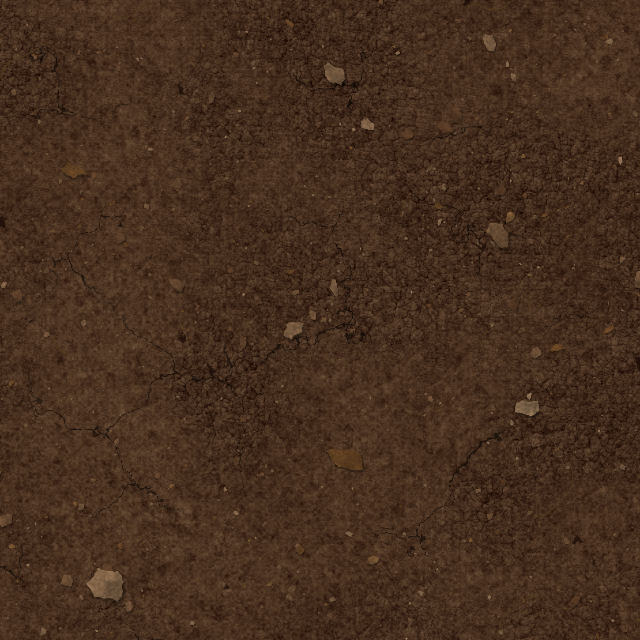
Give the GLSL for this texture, as a WebGL 2 fragment shader.

```glsl
#version 300 es
precision highp float;
// Dark brown soil: smooth earth blending into angular crumbs from cellular
// noise, sharp grit, faint hairline cracks, a few damp pits, thin roots and
// irregular stones scattered over jittered grids of several sizes.
uniform vec2 u_resolution;
out vec4 fragColor;

float hash(vec2 p) { return fract(sin(dot(p, vec2(127.1, 311.7))) * 43758.5453); }
vec2 hash2(vec2 p) { return vec2(hash(p), hash(p + 57.3)); }
mat2 rotation(float a) { return mat2(cos(a), sin(a), -sin(a), cos(a)); }

float noise(vec2 p) {
  vec2 i = floor(p), f = fract(p);
  f = f * f * (3.0 - 2.0 * f);
  return mix(mix(hash(i), hash(i + vec2(1, 0)), f.x),
             mix(hash(i + vec2(0, 1)), hash(i + vec2(1, 1)), f.x), f.y);
}

float fbm(vec2 p) {
  float sum = 0.0, amp = 0.5;
  for (int i = 0; i < 5; i++) {
    sum += amp * noise(p);
    p = rotation(0.6) * p * 2.03 + 17.0;
    amp *= 0.5;
  }
  return sum;
}

// Cellular noise: x = width of the gap to the next cell, y = cell id, z = slope light
vec3 grains(vec2 p) {
  float nearest = 9.0, second = 9.0, id = 0.0, light = 0.0;
  for (int y = -1; y <= 1; y++)
  for (int x = -1; x <= 1; x++) {
    vec2 cell = floor(p) + vec2(x, y);
    vec2 d = p - cell - hash2(cell);
    float dist = length(d);
    if (dist < nearest) {
      second = nearest;
      nearest = dist;
      id = hash(cell + 9.1);
      light = dot(d, vec2(-0.5, 0.8));
    } else second = min(second, dist);
  }
  return vec3(second - nearest, id, light);
}

// Scattered convex stones: x = signed distance in cells, y = id, z = slope light
vec3 stones(vec2 p, float density) {
  vec3 best = vec3(1.0, 0.0, 0.0);
  for (int y = -1; y <= 1; y++)
  for (int x = -1; x <= 1; x++) {
    vec2 cell = floor(p) + vec2(x, y);
    if (hash(cell + 3.7) > density) continue;
    vec2 offset = p - cell - hash2(cell + 21.0);
    float radius = mix(0.09, 0.27, pow(hash(cell + 5.2), 1.5));
    vec2 d = rotation(6.28 * hash(cell + 8.4)) * offset;
    d.y *= 1.0 + hash(cell + 2.6);
    float dist = -1.0;
    for (int k = 0; k < 6; k++) {
      float a = 1.047 * (float(k) + 0.7 * hash(cell + float(k)));
      float side = radius * (0.6 + 0.6 * hash(cell - float(k) * 1.3));
      dist = max(dist, dot(d, vec2(cos(a), sin(a))) - side);
    }
    if (dist < best.x) best = vec3(dist, hash(cell + 13.9), dot(offset, vec2(-0.5, 0.8)) / radius);
  }
  return best;
}

// Distance in cells to scattered short arcs
float roots(vec2 p) {
  float best = 1.0;
  for (int y = -1; y <= 1; y++)
  for (int x = -1; x <= 1; x++) {
    vec2 cell = floor(p) + vec2(x, y);
    if (hash(cell + 31.0) > 0.4) continue;
    vec2 d = rotation(6.28 * hash(cell + 4.4)) * (p - cell - hash2(cell + 77.0));
    float bend = mix(0.12, 0.5, hash(cell + 6.1));
    float reach = abs(atan(d.y, d.x)) - mix(0.3, 0.8, hash(cell + 1.9));
    best = min(best, abs(length(d) - bend) + max(reach, 0.0));
  }
  return best;
}

void main() {
  vec2 uv = gl_FragCoord.xy / u_resolution;
  float px = 1.0 / min(u_resolution.x, u_resolution.y);
  vec2 warp = vec2(fbm(uv * 24.0), fbm(uv * 24.0 + 40.0)) - 0.5;
  vec2 ragged = vec2(fbm(uv * 80.0 + 9.0), fbm(uv * 80.0 + 60.0)) - 0.5;

  // Earth tone, counted in steps of brightness around the mean brown
  float crumbly = smoothstep(0.28, 0.66, fbm(uv * 5.5 + 3.0));
  float tone = 0.36 - 0.3 * crumbly + 1.4 * (fbm(uv * 9.0 + 50.0) - 0.48);
  tone += 2.0 * (fbm(uv * 75.0) - 0.48);
  tone += 1.9 * (noise(uv * 240.0) - 0.5) + 2.4 * (noise(uv * 470.0 + 7.0) - 0.5);

  // Crumbs of three sizes with dark gaps; lone dark ones lie on the bare earth
  for (int i = 0; i < 3; i++) {
    float scale = 60.0 * pow(1.6, float(i));
    vec3 g = grains((uv + warp * 0.012 + ragged * 0.007) * scale + 11.0 * float(i));
    float body = smoothstep(0.02, 0.12 + scale * px, g.x);
    tone += crumbly * (1.2 * (g.y - 0.5) + 0.8 * g.z - 1.2 * (1.0 - body) + 0.22);
    tone -= 1.0 * body * step(0.87, g.y);
    tone += 0.8 * body * step(g.y, 0.06);
  }
  vec3 color = vec3(0.283, 0.187, 0.122) + tone * vec3(0.040, 0.036, 0.027);
  color = mix(color, vec3(dot(color, vec3(0.4, 0.4, 0.2))) * vec3(1.2, 0.95, 0.74), 0.1 * crumbly);

  // Broken hairline cracks
  float gap = grains((uv + warp * 0.07 + ragged * 0.012) * 5.0 + 2.0).x / 5.0;
  float broken = smoothstep(0.54, 0.72, noise(uv * 8.0 + 31.0));
  color *= 1.0 - 0.6 * broken * (1.0 - smoothstep(0.0003, 0.0016 + px, gap));

  // Damp pits
  float pit = stones((uv + warp * 0.06 + ragged * 0.03) * 20.0 + 5.0, 0.025).x / 20.0;
  color = mix(color, vec3(0.11, 0.05, 0.028), 0.8 * (1.0 - smoothstep(-0.002, 0.001 + px, pit)));

  // Roots
  float root = roots((uv + warp * 0.03) * 6.0) / 6.0;
  color *= 1.0 - 0.2 * (1.0 - smoothstep(0.0005, 0.003, root));
  color = mix(color, vec3(0.36, 0.25, 0.13), 0.65 * (1.0 - smoothstep(0.0005, 0.0007 + px, root)));

  // Stones, from specks to pebbles, each with a contact shadow
  for (int i = 0; i < 4; i++) {
    float scale = 92.0 * pow(0.45, float(i));
    vec2 p = (uv + (warp + ragged) * 0.09 / scale) * scale + 19.0 * float(i);
    float density = 0.2 - 0.02 * float(i);
    vec3 s = stones(p, density);
    float shadow = stones(p + vec2(-0.015, 0.03), density).x;
    color *= 1.0 - 0.35 * (1.0 - smoothstep(-0.02, 0.04, shadow));
    vec3 rock = mix(vec3(0.33, 0.22, 0.14), vec3(0.56, 0.45, 0.33), s.y * s.y * s.y);
    rock = mix(rock, vec3(0.41, 0.27, 0.12), 0.6 * step(0.85, fract(s.y * 7.3)));
    rock *= 1.0 + 0.08 * s.z + 0.7 * (fbm(uv * 70.0) - 0.48) + 0.25 * (noise(uv * 330.0) - 0.5);
    color = mix(color, rock, 0.9 * (1.0 - smoothstep(-0.5 * scale * px, 0.5 * scale * px, s.x)));
  }
  fragColor = vec4(color, 1.0);
}
```
